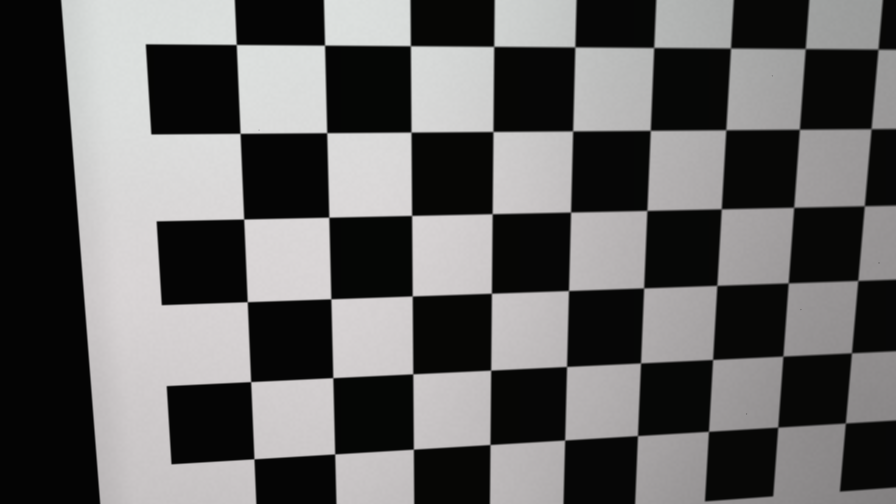
Write a Shadertoy shader that draws this pattern.

```glsl
float hash(vec2 p) {
    return fract(sin(dot(p, vec2(12.9898, 78.233))) * 43758.5453);
}

float valueNoise(vec2 p) {
    vec2 i = floor(p), f = fract(p);
    f = f * f * (3.0 - 2.0 * f);
    return mix(mix(hash(i), hash(i + vec2(1, 0)), f.x),
               mix(hash(i + vec2(0, 1)), hash(i + vec2(1, 1)), f.x), f.y);
}

// Canvas position (y down, height 1) to board squares seen in perspective
vec2 toBoard(vec2 p) {
    mat3 boardToCanvas = mat3(0.18736, 0.002616, 0.014822,
                              0.016512, 0.1838, 0.018594,
                              0.28935, 0.08796, 1.0);
    vec3 q = inverse(boardToCanvas) * vec3(p, 1.0);
    return q.xy / q.z;
}

// Alternating squares, with blank margins left of column 0 and below row 5
float checker(vec2 cell, float blur) {
    vec2 stripe = abs(mod(cell - 0.5, 2.0) - 1.0) - 0.5;
    vec2 even = smoothstep(-blur, blur, stripe);
    vec2 odd = 1.0 - even;
    even *= step(vec2(-0.5, cell.y), vec2(cell.x, 5.5));
    odd *= step(vec2(0.5, cell.y), vec2(cell.x, 6.5));
    return even.x * even.y + odd.x * odd.y;
}

// Sparse dust specks
float dust(vec2 p) {
    vec2 id = floor(p * 9.0);
    vec2 center = 0.2 + 0.6 * vec2(hash(id + 3.1), hash(id + 7.7));
    float d = length(fract(p * 9.0) - center);
    return step(0.85, hash(id)) * (1.0 - smoothstep(0.006, 0.022, d));
}

void mainImage(out vec4 fragColor, in vec2 fragCoord) {
    vec2 uv = fragCoord / iResolution.xy;
    uv.y = 1.0 - uv.y;
    vec2 p = uv * vec2(iResolution.x / iResolution.y, 1.0);
    vec2 cell = toBoard(p);
    float blur = max(0.014 + 0.012 * uv.x, 4.5 / iResolution.y);

    // Uneven light: fades to the right and toward the bottom
    float light = 0.875 - 0.27 * smoothstep(0.35, 1.05, uv.x) - 0.1 * uv.y * uv.y;
    light -= 0.05 * (1.0 - smoothstep(-0.87, -0.4, cell.x));
    light += 0.016 * (valueNoise(p * 5.0) - 0.5) + 0.012 * (valueNoise(p * 180.0) - 0.5);
    light -= 0.12 * dust(p);
    vec3 tint = mix(vec3(0.985, 1.0, 0.993), vec3(1.0, 0.982, 0.985),
                    smoothstep(0.1, 0.65, uv.y + 0.25 * uv.x));
    vec3 white = light * tint;

    // Dark squares with a faint glow toward the right
    vec3 black = vec3(0.016, 0.017, 0.016) + 0.012 * uv.x * vec3(1.0, 1.0, 0.8);
    vec3 color = mix(white, black, checker(cell, blur));

    // Dark surround beyond the left edge
    color = mix(vec3(0.015), color, smoothstep(-0.87 - blur, -0.87 + blur, cell.x));
    fragColor = vec4(color, 1.0);
}
```
